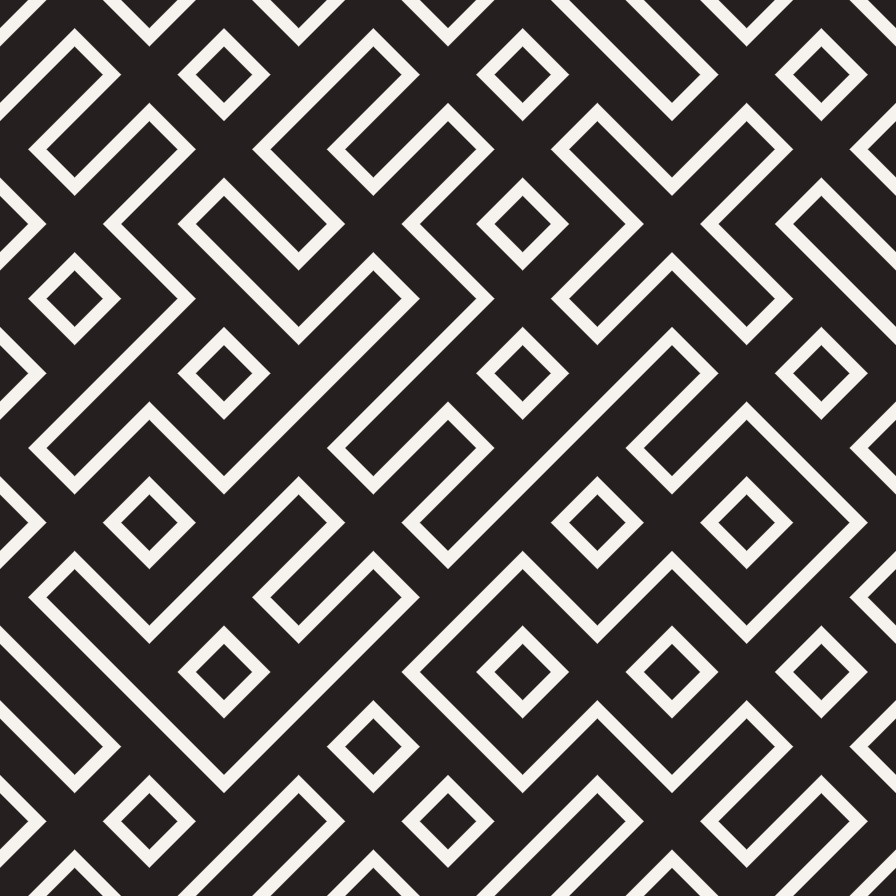
Give the GLSL for this pattern, as a WebGL 1 fragment shader.

```glsl
precision highp float;

uniform vec2 u_resolution;

const float TILES = 12.0;            // tiles across and down, a multiple of 4
const float HALF_WIDTH = 0.123;      // half the line width along an axis, in tiles
const float SOFTNESS = 1.0;          // edge blur, in pixels
const float RISING_CHANCE = 0.5;     // share of free tiles that lean like a slash
const float SEED = 7.0;
const vec3 GROUND = vec3(0.145, 0.122, 0.127);
const vec3 LINE = vec3(0.965, 0.953, 0.933);

float hash(vec2 p) {
    vec3 q = fract(vec3(p.xyx + SEED) * vec3(0.1031, 0.1030, 0.0973));
    q += dot(q, q.yzx + 33.33);
    return fract((q.x + q.y) * q.z);
}

// 1.0 for tiles whose lines rise to the right, 0.0 for those that fall
float tileRises(vec2 tile) {
    vec2 block = floor(tile / 2.0);
    vec2 inBlock = tile - 2.0 * block;

    // Checkerboard of 2 x 2 blocks: free ones between diamonds and crossings
    float isFree = mod(block.x + block.y, 2.0);
    float fixedRise = 1.0 - mod(inBlock.x + inBlock.y + block.x, 2.0);
    float freeRise = step(1.0 - RISING_CHANCE, hash(tile));
    return mix(fixedRise, freeRise, step(0.5, isFree));
}

// Axis distance to the two lines joining the midpoints of adjacent sides
float lineDistance(vec2 local, float rises) {
    float x = mix(1.0 - local.x, local.x, rises);
    return abs(abs(local.y - x) - 0.5);
}

void main() {
    vec2 grid = gl_FragCoord.xy / u_resolution * TILES;
    vec2 tile = mod(floor(grid), TILES);
    float dist = lineDistance(fract(grid), tileRises(tile));

    float blur = SOFTNESS * TILES / min(u_resolution.x, u_resolution.y);
    float ink = 1.0 - smoothstep(HALF_WIDTH - blur, HALF_WIDTH + blur, dist);
    gl_FragColor = vec4(mix(GROUND, LINE, ink), 1.0);
}
```
